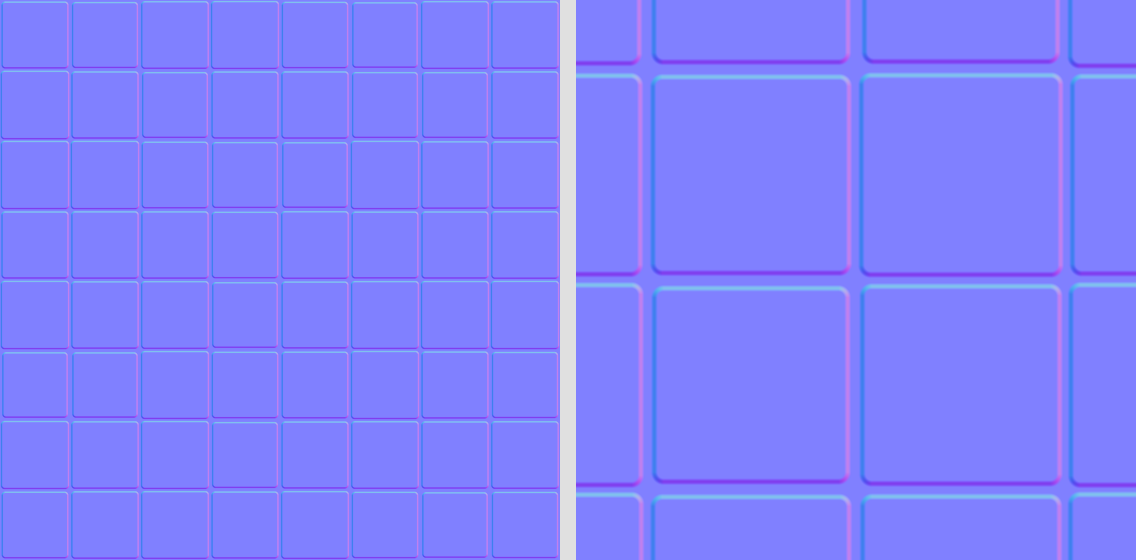
Left, the full canvas; right, a detail of the centre.
This texture map is drawn by a three.js fragment shader. Its source:

```glsl
varying vec2 vUv;

float hash(vec2 p) {
  vec3 q = fract(vec3(p.xyx) * 0.1031);
  q += dot(q, q.yzx + 33.33);
  return fract((q.x + q.y) * q.z);
}

void main() {
  // Eight by eight tiles, wrapped at the borders
  vec2 grid = vUv * 8.0;
  vec2 cell = mod(floor(grid), 8.0);
  vec2 local = fract(grid) - 0.5;

  // Rounded square whose size varies slightly per tile
  float halfSize = mix(0.458, 0.481, hash(cell + 3.0));
  float radius = 0.045;
  vec2 corner = max(abs(local) - halfSize + radius, 0.0);
  float reach = length(corner);
  float edgeDistance = reach - radius;

  // Fine bevel along the outline, sloping outward
  vec2 outward = sign(local) * corner / max(reach, 0.0001);
  float bevel = 1.0 - smoothstep(0.0, 0.019, abs(edgeDistance));

  // Encode the tangent-space normal
  vec3 normal = normalize(vec3(outward * bevel * 0.6, 1.0));
  gl_FragColor = vec4(normal * 0.5 + 0.5, 1.0);
}
```
